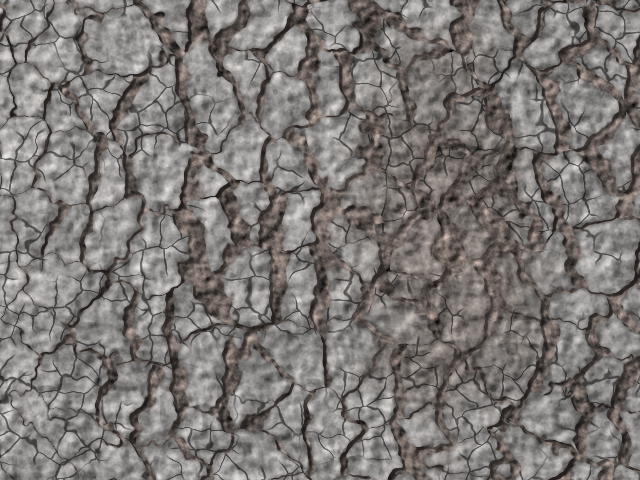
This texture is drawn by a WebGL 2 fragment shader. Its source:

```glsl
#version 300 es
precision highp float;
// Weathered conifer bark: ragged grey plates split by brown vertical furrows.

uniform vec2 u_resolution;
out vec4 fragColor;

vec2 hash2(vec2 c) {
    vec3 h = fract(c.xyx * vec3(0.1031, 0.1030, 0.0973));
    h += dot(h, h.yzx + 33.33);
    return fract((h.xx + h.yz) * h.zy);
}

float noise(vec2 p) {
    vec2 i = floor(p), f = fract(p);
    f = f * f * (3.0 - 2.0 * f);
    float low = mix(hash2(i).x, hash2(i + vec2(1, 0)).x, f.x);
    float high = mix(hash2(i + vec2(0, 1)).x, hash2(i + vec2(1, 1)).x, f.x);
    return mix(low, high, f.y);
}

float fbm(vec2 p) {
    float sum = 0.0, amplitude = 0.533;
    for (int i = 0; i < 4; i++) {
        sum += amplitude * noise(p);
        p = mat2(1.6, 1.2, -1.2, 1.6) * p + 17.3;
        amplitude *= 0.5;
    }
    return sum;
}

// Bends straight cell borders into ragged, scalloped ones.
vec2 ragged(vec2 p, float amount) {
    vec2 broad = vec2(fbm(p * 7.0), fbm(p * 7.0 + 41.0)) - 0.5;
    vec2 nibble = vec2(noise(p * 38.0), noise(p * 38.0 + 23.0)) - 0.5;
    vec2 fray = vec2(noise(p * 95.0), noise(p * 95.0 + 61.0)) - 0.5;
    return p + amount * (0.11 * broad + 0.022 * nibble + 0.007 * fray);
}

vec2 cellCentre(vec2 id) {
    return id + 0.5 + vec2(0.65, 0.9) * (hash2(id + 50.0) - 0.5);
}

// Signed distance inside a cell's border; upright borders are widened by gap.
float cellMargin(vec2 p, vec2 size, float gap) {
    vec2 base = floor(p / size), nearest = vec2(9.0);
    for (int y = -1; y <= 1; y++)
    for (int x = -1; x <= 1; x++) {
        vec2 r = cellCentre(base + vec2(x, y)) * size - p;
        if (dot(r, r) < dot(nearest, nearest)) nearest = r;
    }
    float margin = 1.0;
    for (int y = -2; y <= 2; y++)
    for (int x = -2; x <= 2; x++) {
        vec2 r = cellCentre(base + vec2(x, y)) * size - p;
        vec2 between = r - nearest;
        if (dot(between, between) > 1e-7) {
            vec2 normal = normalize(between);
            float upright = mix(0.12, 1.0, normal.x * normal.x);
            margin = min(margin, dot(0.5 * (r + nearest), normal) - gap * upright);
        }
    }
    return margin;
}

float plateMargin(vec2 p, float gap) {
    return cellMargin(ragged(p, 1.0), vec2(0.094, 0.145), gap);
}

// Slope of fine roughness, lit from the upper left.
float relief(vec2 p, float scale) {
    return fbm(p * scale) - fbm(p * scale + vec2(-0.45, 0.45));
}

void main() {
    vec2 p = gl_FragCoord.xy / u_resolution.y;

    // Regions: tight pale bark at the left, worn brown bark right of centre
    float tight = 1.0 - smoothstep(0.15, 0.42, p.x + 0.2 * (noise(p * 4.0) - 0.5));
    vec2 wornOffset = (p - vec2(0.93, 0.48)) / vec2(0.22, 0.42);
    float worn = 1.0 - smoothstep(0.45, 1.1, length(wornOffset) + 0.8 * (fbm(p * 9.0) - 0.5));

    // Plates and the shadows they cast into the furrows
    float gap = mix(0.0155, 0.005, tight) * (0.35 + 1.3 * noise(p * vec2(7.0, 4.0) + 8.0));
    float margin = plateMargin(p, gap);
    float upperLeft = plateMargin(p + vec2(-0.0075, 0.006), gap);
    float plate = smoothstep(-0.002, 0.002, margin);
    float shadow = (1.0 - plate) * smoothstep(-0.003, 0.004, upperLeft);

    // Plate surface: mottling, grain, small lichen spots and darker rims
    float mottle = fbm(p * 13.0 + 5.0) - 0.5;
    float spots = smoothstep(0.58, 0.8, noise(p * 68.0 + 12.0));
    float tone = 0.61 + 0.015 * tight - 0.03 * smoothstep(0.6, 1.3, p.x);
    tone += 0.26 * mottle + 0.5 * relief(p, 48.0) - 0.1 * spots;
    tone *= mix(0.84, 1.0, smoothstep(0.0, 0.011, margin));
    vec3 plateColour = tone * vec3(1.01, 0.995, 0.985);
    vec3 wornColour = (0.8 * tone + 0.35 * relief(p + 3.0, 60.0)) * vec3(1.03, 0.96, 0.92);
    plateColour = mix(plateColour, wornColour, worn * 0.85);

    // Thin cracks that break plates into flakes
    float flake = cellMargin(ragged(p + 2.0, 0.65), vec2(0.046, 0.062), 0.0005);
    float crack = 1.0 - smoothstep(0.0003, 0.0028, flake);
    crack *= smoothstep(0.42, 0.62, noise(p * 15.0 + 31.0) + 0.08 * tight);
    plateColour *= 1.0 - 0.52 * crack;

    // Furrow floor: crumbly brown fibre with dark hollows
    float crumble = 0.38 + 0.4 * (fbm(p * vec2(36.0, 24.0)) - 0.5) + 0.65 * relief(p, 62.0);
    vec3 furrowColour = crumble * vec3(1.05, 0.95, 0.9);
    float depth = shadow * mix(0.78, 0.5, worn) * (0.65 + 0.6 * noise(p * 12.0));
    furrowColour = mix(furrowColour, vec3(0.12, 0.1, 0.095), clamp(depth, 0.0, 1.0));

    vec3 colour = mix(furrowColour, plateColour, plate);
    fragColor = vec4(clamp(colour, 0.0, 1.0), 1.0);
}
```
